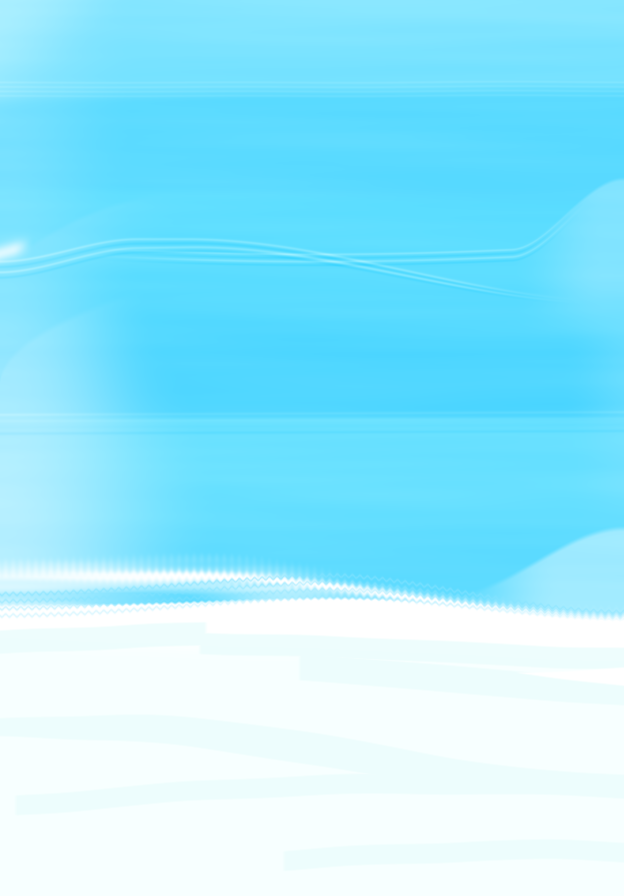
Write a WebGL 1 fragment shader that draws this background.

```glsl
precision highp float;
uniform vec2 u_resolution;

vec2 gradientAt(vec2 cell) {
  float angle = 6.2832 * fract(sin(dot(cell, vec2(127.1, 311.7))) * 4375.85);
  return vec2(cos(angle), sin(angle));
}

float gradientNoise(vec2 p) {
  vec2 i = floor(p), f = fract(p);
  vec2 u = f * f * f * (f * (f * 6.0 - 15.0) + 10.0);
  vec2 e = vec2(1.0, 0.0);
  float low = mix(dot(gradientAt(i), f), dot(gradientAt(i + e.xy), f - e.xy), u.x);
  float high = mix(dot(gradientAt(i + e.yx), f - e.yx), dot(gradientAt(i + e.xx), f - e.xx), u.x);
  return mix(low, high, u.y);
}

// Soft line at signed distance d from its centre
float strand(float d, float width) {
  return exp(-d * d / (width * width));
}

// Flat brush mark, limited to a span of x
float brush(float x, float d, float halfWidth, float start, float end) {
  float side = 1.0 - smoothstep(halfWidth - 0.0015, halfWidth + 0.0015, abs(d));
  return side * smoothstep(start - 0.004, start + 0.004, x)
    * (1.0 - smoothstep(end - 0.004, end + 0.004, x));
}

vec3 paintSky(vec2 p, float streak) {
  float x = p.x, y = p.y;
  float wobble = 0.006 * gradientNoise(vec2(x * 3.0, 4.0));

  // Stacked washes
  vec3 sky = mix(vec3(0.37, 0.86, 1.0), vec3(0.41, 0.88, 1.0), smoothstep(0.37, 0.46, y));
  vec3 deep = mix(vec3(0.31, 0.84, 1.0), vec3(0.37, 0.87, 1.0), smoothstep(0.58, 0.72, y));
  sky = mix(sky, deep, smoothstep(0.529, 0.538, y));
  sky = mix(sky, vec3(0.35, 0.85, 1.0), 0.7 * smoothstep(0.785, 0.80, y + 0.02 * x));
  vec3 top = mix(vec3(0.46, 0.885, 1.0), vec3(0.52, 0.90, 1.0), smoothstep(0.9, 1.0, y));
  sky = mix(sky, top, smoothstep(0.888, 0.908, y + wobble - 0.012 * (x - 0.5)));

  // Pale glow on the left, widest near the horizon
  float reach = mix(0.36, 0.22, smoothstep(0.45, 0.72, y));
  float glow = 1.0 - smoothstep(0.0, reach, x + 0.02 * streak);
  sky = mix(sky, vec3(0.75, 0.945, 1.0), glow * mix(0.9, 0.28, smoothstep(0.40, 0.82, y)));
  float slant = 0.70 + 0.55 * x - 0.9 * x * x;
  float leftPatch = smoothstep(-0.004, 0.004, slant - y) * smoothstep(0.69, 0.73, y);
  sky = mix(sky, vec3(0.55, 0.90, 1.0), 0.45 * leftPatch * (1.0 - smoothstep(0.05, 0.30, x)));
  float sweep = 0.57 + 0.09 * sqrt(x * 6.0);
  float lowerPatch = smoothstep(-0.005, 0.005, sweep - y) * (1.0 - smoothstep(0.02, 0.25, x));
  sky = mix(sky, vec3(0.72, 0.94, 1.0), 0.3 * lowerPatch * smoothstep(0.45, 0.55, y));
  float corner = 1.0 - smoothstep(0.0, 0.22, x + 1.4 * (1.0 - y));
  sky = mix(sky, vec3(0.72, 0.95, 1.0), 0.6 * corner);

  // Pale corners on the right
  float rise = 0.725 + 0.075 * smoothstep(0.82, 1.0, x);
  float rightPatch = smoothstep(0.82, 0.97, x) * smoothstep(-0.003, 0.003, rise - y);
  sky = mix(sky, vec3(0.54, 0.90, 1.0), 0.85 * rightPatch * smoothstep(0.61, 0.69, y));
  float rim = smoothstep(0.90, 1.03, x) * smoothstep(0.40, 0.47, y) * smoothstep(0.69, 0.60, y);
  sky = mix(sky, vec3(0.50, 0.89, 1.0), 0.5 * rim);
  float lowCorner = 0.335 + 0.075 * smoothstep(0.72, 1.0, x);
  sky = mix(sky, vec3(0.63, 0.92, 1.0), smoothstep(0.72, 0.9, x) * smoothstep(-0.004, 0.004, lowCorner - y));

  // Crossing strands and level bristle lines
  for (int i = 0; i < 4; i++) {
    float k = float(i);
    float arch = 0.708 + 0.025 * smoothstep(0.0, 0.22, x) - 0.07 * smoothstep(0.3, 1.0, x) - 0.005 * k * (1.2 - x);
    float lift = 0.728 - 0.012 * sin(3.1 * x) + 0.075 * smoothstep(0.82, 1.0, x) - 0.004 * k;
    float lines = strand(y - arch, 0.0016) * (1.0 - smoothstep(0.7, 0.95, x))
      + strand(y - lift, 0.0014) * smoothstep(0.1, 0.4, x) * (1.0 - smoothstep(0.8, 0.95, x));
    sky += vec3(0.13, 0.035, 0.0) * lines * (mod(k, 2.0) < 0.5 ? 1.0 : -0.5);
    sky += vec3(0.06, 0.02, 0.0) * strand(y - 0.537 + 0.007 * k - 0.003 * x, 0.0018) * (1.0 - 0.6 * k);
    sky += vec3(0.05, 0.015, 0.0) * strand(y - 0.908 + 0.005 * k + wobble, 0.0014);
  }
  float fleck = strand(y - 0.717 - 0.2 * x, 0.009) * (1.0 - smoothstep(0.02, 0.055, x));
  sky = mix(sky, vec3(0.95, 0.99, 1.0), 0.8 * fleck);
  return sky + vec3(0.035, 0.012, 0.0) * streak;
}

vec3 paintSnow(vec2 p) {
  float x = p.x;
  float y = p.y + 0.004 * gradientNoise(p * vec2(5.0, 3.0));
  vec3 snow = mix(vec3(1.0), vec3(0.97, 1.0, 1.0), smoothstep(0.30, 0.27, y + 0.025 * x));
  // Faint mint brush marks
  float mint = brush(x, y - 0.283 - 0.03 * x, 0.013, -0.1, 0.33);
  mint = max(mint, brush(x, y - 0.29 + 0.025 * x, 0.012, 0.32, 1.1));
  mint = max(mint, brush(x, y - 0.278 + 0.05 * x, 0.015, 0.48, 1.1));
  float drift = 0.188 - 0.062 * smoothstep(0.15, 0.95, x);
  mint = max(mint, brush(x, y - drift, 0.010 + 0.008 * sin(3.14 * x), -0.1, 1.1));
  mint = max(mint, brush(x, y - 0.10 - 0.025 * sin(2.2 * x), 0.011, 0.025, 1.1));
  mint = max(mint, brush(x, y - 0.039 - 0.012 * sin(4.0 * (x - 0.45)), 0.011, 0.455, 1.1));
  snow = mix(snow, vec3(0.925, 0.992, 0.99), mint * 0.9);
  float wedge = brush(x, y - 0.25 + 0.03 * (x - 0.83), 0.06 * max(x - 0.83, 0.0), 0.83, 1.1);
  return mix(snow, vec3(1.0), wedge);
}

void main() {
  vec2 p = gl_FragCoord.xy / u_resolution;
  float x = p.x, y = p.y;
  float streak = gradientNoise(vec2(x * 1.7, y * 26.0 + x)) + 0.5 * gradientNoise(vec2(x * 2.5, y * 85.0));
  vec3 color = paintSky(p, streak);

  // Combed white veil above the horizon
  float comb = 0.0015 * sin(x * 520.0);
  float crest = 0.374 + 0.006 * sin(5.0 * x) - 0.058 * smoothstep(0.3, 1.0, x);
  float veil = smoothstep(0.005, -0.022, y - crest + comb) * (1.0 - smoothstep(0.38, 0.72, x));
  color = mix(color, vec3(0.94, 0.99, 1.0), veil * clamp(0.55 + 1.4 * streak, 0.0, 1.0));
  float ridge = 0.357 - 0.046 * smoothstep(0.3, 1.0, x);
  float whiteRidge = strand(y - ridge + comb, 0.0055) * smoothstep(0.0, 0.3, x);
  color = mix(color, vec3(1.0), whiteRidge);

  // Snowfield with blue bristle strands laid over its edge
  float horizon = 0.324 + 0.008 * strand(x - 0.53, 0.25) - 0.016 * smoothstep(0.6, 1.0, x);
  color = mix(color, paintSnow(p), smoothstep(0.002, -0.002, y - horizon + 0.5 * comb));
  for (int i = 0; i < 4; i++) {
    float k = float(i);
    float path = 0.313 + 0.008 * k + 0.022 * smoothstep(0.0, 0.6, x) - (0.024 + 0.006 * k) * smoothstep(0.5, 1.0, x);
    float line = strand(y - path + comb, 0.0016) * (0.25 + 0.1 * k);
    color = mix(color, vec3(0.52, 0.89, 1.0), line);
  }
  gl_FragColor = vec4(clamp(color, 0.0, 1.0), 1.0);
}
```
